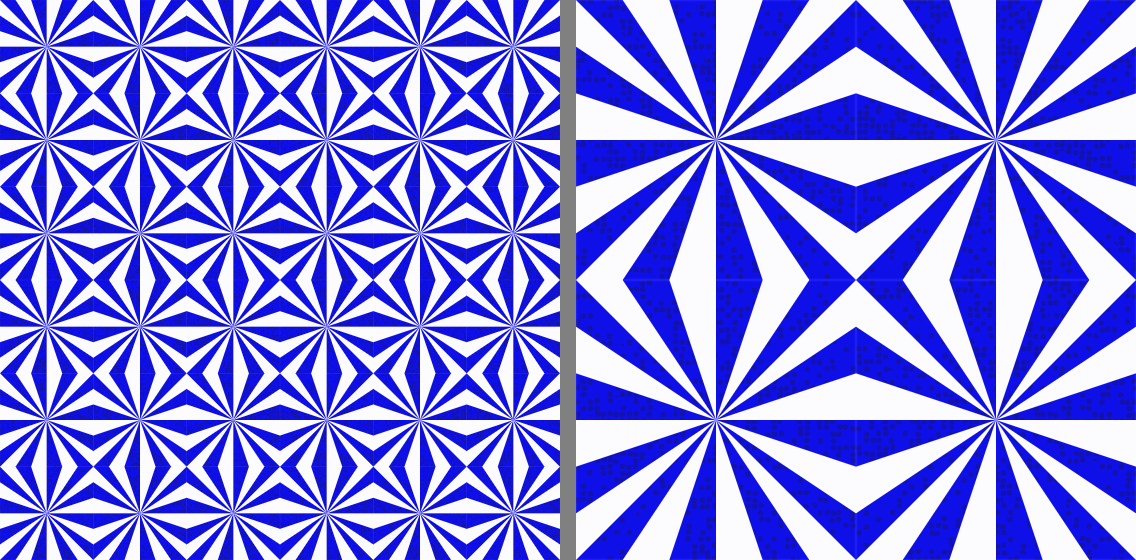
Left: the whole. Right: its middle third, enlarged.
Reproduce this pattern procedurally as a Shadertoy shader.

```glsl
// Six by six star-burst wedges in blue and white, inverted in a checkerboard, with dark grain in the ink.

vec3 hash3(vec2 cell) {
    vec3 q = fract(cell.xyx * vec3(0.1031, 0.1030, 0.0973));
    q += dot(q, q.yxz + 33.33);
    return fract((q.xxy + q.yzz) * q.zyx);
}

// Cellular specks: one jittered dot in some cells of a wrapping grid.
float inkGrain(vec2 uv, float density, float pixel) {
    vec2 p = uv * 256.0;
    vec3 rnd = hash3(mod(floor(p), 256.0));
    vec2 center = 0.5 + 0.3 * (rnd.xy - 0.5);
    float soft = clamp(pixel * 256.0, 0.15, 0.5);
    float dotDist = length(fract(p) - center);
    float speck = 1.0 - smoothstep(0.42 - 0.5 * soft, 0.42 + 0.5 * soft, dotDist);
    return speck * step(rnd.z, density);
}

// Signed distance to the nearest ray edge, in units of one star; positive is ink.
float wedgeDistance(vec2 grid) {
    vec2 fromStar = abs(fract(grid) - 0.5);
    float reach = max(fromStar.x, fromStar.y);
    float slope = min(fromStar.x, fromStar.y) / max(reach, 1e-5);

    // Each quadrant has six wedges, cutting both cell sides into thirds.
    float turn = fromStar.x > fromStar.y ? 3.0 * slope : 6.0 - 3.0 * slope;
    float wedge = min(floor(turn), 5.0);
    float edge = (0.5 - abs(turn - wedge - 0.5)) * reach / (3.0 * sqrt(1.0 + slope * slope));

    // Blocks between four stars alternate ink and ground.
    vec2 block = floor(grid - 0.5);
    float inked = mod(wedge + block.x + block.y, 2.0);
    return inked > 0.5 ? edge : -edge;
}

void mainImage(out vec4 fragColor, in vec2 fragCoord) {
    vec2 uv = fragCoord / iResolution.xy;
    float pixel = 1.0 / min(iResolution.x, iResolution.y);
    vec2 grid = uv * 6.0;

    float ink = clamp(0.5 + wedgeDistance(grid) / (6.0 * pixel), 0.0, 1.0);

    // Grain thickens in the wedges beside the star axes.
    vec2 fromStar = abs(fract(grid) - 0.5);
    float slope = min(fromStar.x, fromStar.y) / max(max(fromStar.x, fromStar.y), 1e-5);
    float grain = inkGrain(uv, mix(0.55, 0.25, slope), pixel);
    vec3 blue = mix(vec3(0.06, 0.06, 0.91), vec3(0.07, 0.07, 0.68), grain);

    // Faint pale joins between star tiles.
    vec2 join = 0.5 - fromStar;
    float seam = 1.0 - smoothstep(0.0, 0.008, min(join.x, join.y));
    blue += 0.06 * seam;

    fragColor = vec4(mix(vec3(0.99, 0.99, 1.0), blue, ink), 1.0);
}
```
